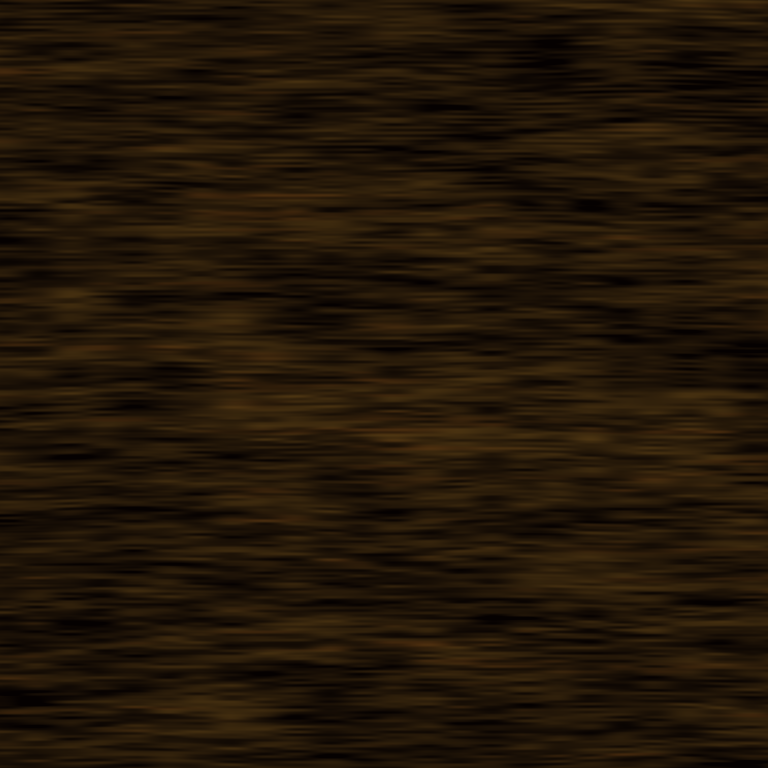
Reproduce this texture procedurally as a three.js fragment shader.

```glsl
// Dark brown wood with fine horizontal grain.
#define OCTAVES 6
#define BASE_FREQ vec2(2.4, 8.5)
#define FREQ_STEP vec2(1.58, 2.02)
#define GAIN 1.23
#define CONTRAST 2.2
#define MEAN_TONE 0.475
#define WAVE 0.004
#define WARM_FREQ vec2(6.0, 130.0)
#define WARM_TINT vec3(1.10, 0.97, 0.92)
#define DARK_WOOD vec3(0.020, 0.003, 0.003)
#define LIGHT_WOOD vec3(0.260, 0.178, 0.060)

varying vec2 vUv;

float hash(vec2 p) {
  return fract(sin(dot(p, vec2(127.1, 311.7))) * 43758.5453);
}

float valueNoise(vec2 p) {
  vec2 cell = floor(p);
  vec2 f = fract(p);
  vec2 blend = f * f * (3.0 - 2.0 * f);
  float low = mix(hash(cell), hash(cell + vec2(1.0, 0.0)), blend.x);
  float high = mix(hash(cell + vec2(0.0, 1.0)), hash(cell + vec2(1.0, 1.0)), blend.x);
  return mix(low, high, blend.y);
}

// Stretched octaves: each one is finer, flatter and stronger.
float woodGrain(vec2 p) {
  float sum = 0.0;
  float total = 0.0;
  float weight = 1.0;
  vec2 freq = BASE_FREQ;
  for (int i = 0; i < OCTAVES; i++) {
    vec2 shift = vec2(3.37, 17.9) * float(i);
    sum += weight * valueNoise(p * freq + shift);
    total += weight;
    weight *= GAIN;
    freq *= FREQ_STEP;
  }
  return sum / total;
}

void main() {
  // Let the fibres drift slightly up and down.
  vec2 p = vUv;
  p.y += WAVE * (valueNoise(vUv * vec2(6.0, 9.0) + 41.0) - 0.5);

  // Light and dark streaks.
  float tone = MEAN_TONE + (woodGrain(p) - 0.5) * CONTRAST;
  vec3 color = mix(DARK_WOOD, LIGHT_WOOD, clamp(tone, 0.0, 1.2));

  // Some of the lighter fibres turn reddish.
  float warmth = smoothstep(0.55, 0.95, valueNoise(p * WARM_FREQ + 73.0));
  warmth *= smoothstep(0.3, 0.8, tone);
  color *= mix(vec3(1.0), WARM_TINT, warmth);

  gl_FragColor = vec4(color, 1.0);
}
```
